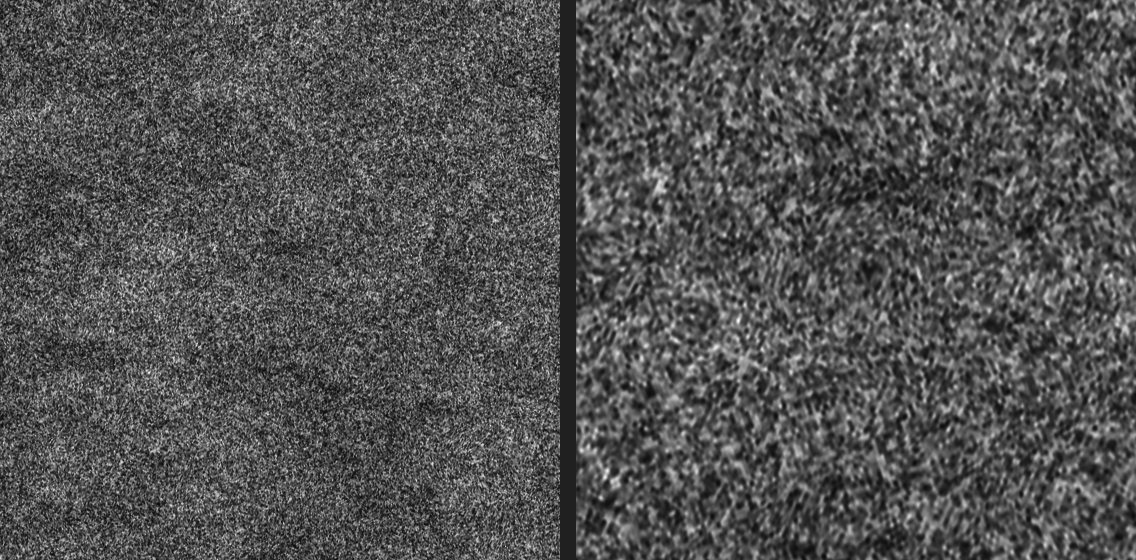
Left: the whole. Right: its middle third, enlarged.
Give the GLSL for this texture, as a Shadertoy shader.

```glsl
// Dark grey felted wool: fine crossing fibres under soft, sideways-drawn blotches.

// Integer hash of a lattice cell, 0 to 1
float hash(ivec2 cell, uint seed) {
    uvec2 q = uvec2(cell) * uvec2(1597334673u, 3812015801u);
    uint h = (q.x ^ q.y) + seed * 2654435769u;
    h = (h ^ (h >> 16)) * 2246822519u;
    h = (h ^ (h >> 13)) * 3266489917u;
    h ^= h >> 16;
    return float(h >> 8) / 16777216.0;
}

// Smooth value noise, centred on zero with a deviation near 1
float noise(vec2 p, uint seed) {
    ivec2 c = ivec2(floor(p));
    vec2 f = fract(p);
    f = f * f * (3.0 - 2.0 * f);
    float low = mix(hash(c, seed), hash(c + ivec2(1, 0), seed), f.x);
    float high = mix(hash(c + ivec2(0, 1), seed), hash(c + ivec2(1, 1), seed), f.x);
    return (mix(low, high, f.y) - 0.5) / 0.214;
}

// Short fibres, tilted from the vertical by an angle in radians
float fibres(vec2 p, float tilt, uint seed) {
    float c = cos(tilt), s = sin(tilt);
    vec2 q = vec2(c * p.x - s * p.y, s * p.x + c * p.y);
    return noise(q * vec2(425.0, 285.0), seed);
}

// Layered blotches, wider than tall
float blotches(vec2 p) {
    float sum = 0.0, power = 0.0, amplitude = 1.0;
    vec2 frequency = vec2(3.1, 5.0);
    for (uint i = 0u; i < 5u; i++) {
        sum += amplitude * noise(p * frequency + float(i) * 7.3, 20u + i);
        power += amplitude * amplitude;
        amplitude *= 0.92;
        frequency *= 2.03;
    }
    return sum * inversesqrt(power);
}

void mainImage(out vec4 fragColor, in vec2 fragCoord) {
    vec2 uv = fragCoord / iResolution.y;

    // Gentle bending keeps the fibres off a regular lattice
    vec2 bent = uv + 0.0012 * vec2(noise(uv * 21.0, 1u), noise(uv * 21.0, 2u));

    // Two fibre directions trade places across the cloth at equal contrast
    float lean = 0.785 + 0.25 * noise(uv * 60.0, 3u);
    float grain = cos(lean) * fibres(bent, 0.42, 4u) + sin(lean) * fibres(bent, -0.38, 5u);

    // Small clumps between the size of a fibre and a blotch
    float clumps = noise(bent * vec2(115.0, 140.0), 6u);

    // Tone curve with a slightly longer bright tail
    float z = 0.93 * grain + 0.2 * clumps + 0.26 * blotches(uv);
    float grey = 0.318 + 0.133 * z + 0.016 * (z * z - 1.0);

    fragColor = vec4(vec3(clamp(grey, 0.0, 1.0)), 1.0);
}
```
